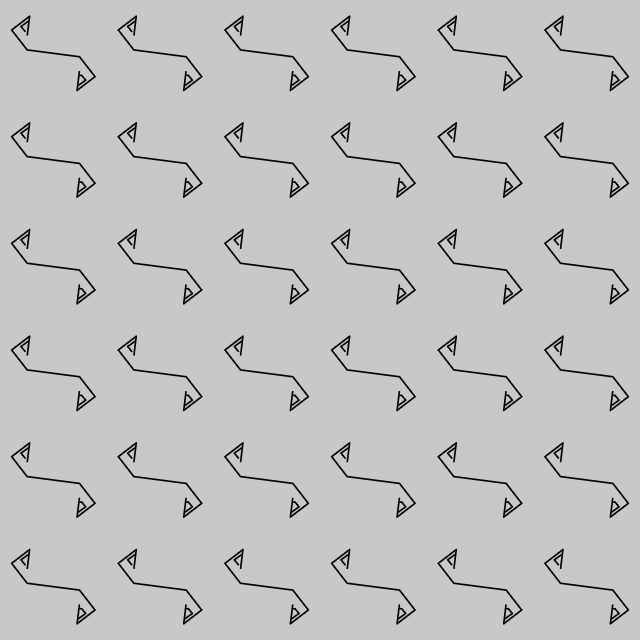
Reproduce this pattern procedurally as a three.js fragment shader.

```glsl
// Grid of thin black S-shaped polylines with hooked triangular ends on plain grey.
varying vec2 vUv;

const float REPEATS = 6.0;        // cells across and down
const float CELL = 128.0;         // motif units per cell
const float LINE_WIDTH = 2.0;     // in motif units
const vec3 GROUND = vec3(0.784);
const vec3 INK = vec3(0.005);

// Motif corners, measured from the cell centre, y up
const vec2 BEND = vec2(-31.4, 4.1);
const vec2 ELBOW = vec2(-50.0, 28.0);
const vec2 TIP = vec2(-28.5, 44.5);
const vec2 BARB = vec2(-31.2, 22.2);
const vec2 HOOK_START = vec2(-29.6, 38.8);
const vec2 HOOK_CORNER = vec2(-38.8, 32.2);
const vec2 HOOK_END = vec2(-34.0, 26.4);
const vec2 CATCH_START = vec2(34.3, -26.6);
const vec2 CATCH_END = vec2(31.2, -26.4);

float segmentDistance(vec2 p, vec2 a, vec2 b) {
  vec2 ap = p - a;
  vec2 ab = b - a;
  return length(ap - ab * clamp(dot(ap, ab) / dot(ab, ab), 0.0, 1.0));
}

// One arm: half the central bar, the outer triangle and its inner hook
float armDistance(vec2 p) {
  float d = segmentDistance(p, vec2(0.0), BEND);
  d = min(d, segmentDistance(p, BEND, ELBOW));
  d = min(d, segmentDistance(p, ELBOW, TIP));
  d = min(d, segmentDistance(p, TIP, BARB));
  d = min(d, segmentDistance(p, HOOK_START, HOOK_CORNER));
  return min(d, segmentDistance(p, HOOK_CORNER, HOOK_END));
}

// Two arms related by a half turn, plus the stroke closing the lower hook
float motifDistance(vec2 p) {
  float d = min(armDistance(p), armDistance(-p));
  return min(d, segmentDistance(p, CATCH_START, CATCH_END));
}

void main() {
  vec2 p = (fract(vUv * REPEATS) - 0.5) * CELL;

  // Edge softness of one sample, taken from the continuous coordinate
  float soft = max(fwidth(vUv.x), fwidth(vUv.y)) * REPEATS * CELL;
  float edge = 0.5 * LINE_WIDTH - motifDistance(p);
  float ink = clamp(edge / max(soft, 0.0001) + 0.5, 0.0, 1.0);

  gl_FragColor = vec4(mix(GROUND, INK, ink), 1.0);
}
```
